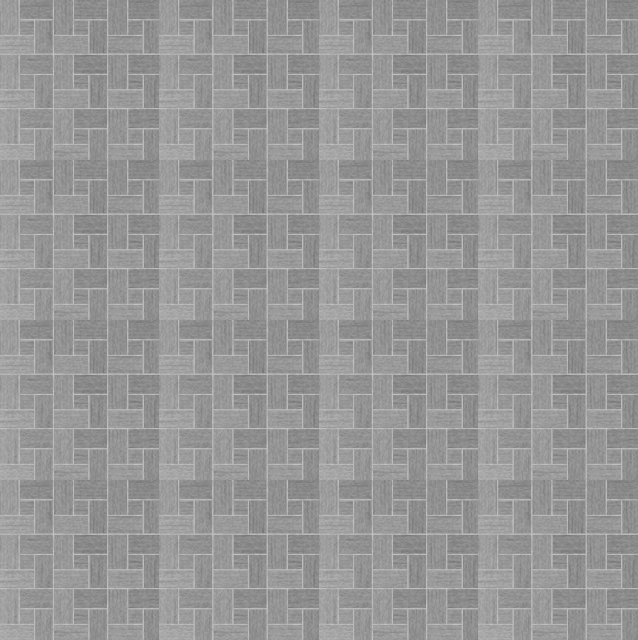
A WebGL 1 fragment shader for this pattern:

```glsl
precision highp float;
// Grey wood parquet: pinwheels of four planks around a square, in repeating panels.

uniform vec2 u_resolution;

const float PANELS = 4.0;               // panels across and down
const float PITCH = 0.3405;             // pinwheel size within a panel
const vec2 CROP = vec2(0.0060, 0.0020); // part of the first pinwheel cut away
const float INNER = 0.37;               // near edge of the centre square
const float OUTER = 0.655;              // far edge of the centre square
const float JOINT = 0.024;              // joint width within a pinwheel
const float TAU = 6.2831853;

float hash(vec2 p) {
  vec3 q = fract(vec3(p.xyx) * 0.1031);
  q += dot(q, q.yzx + 33.33);
  return fract((q.x + q.y) * q.z);
}

// Smooth noise between lattice points, from -0.5 to 0.5.
float streakNoise(vec2 p) {
  vec2 i = floor(p);
  vec2 f = smoothstep(0.0, 1.0, fract(p));
  float low = mix(hash(i), hash(i + vec2(1.0, 0.0)), f.x);
  float high = mix(hash(i + vec2(0.0, 1.0)), hash(i + vec2(1.0, 1.0)), f.x);
  return mix(low, high, f.y) - 0.5;
}

// Grain running along x: long strands, thin dark veins and fine pores.
float woodGrain(vec2 p, float seed) {
  float y = p.y + 0.004 * sin(TAU * (p.x * 0.9 + seed));
  float strands = 0.4 * sin(TAU * (y * 7.0 + seed * 5.0))
                + 0.6 * sin(TAU * (y * 15.0 + seed * 11.0));
  float veins = smoothstep(0.1, 0.5, streakNoise(vec2(p.x * 2.0, y * 28.0) + seed * 90.0));
  float pores = streakNoise(vec2(p.x * 30.0, y * 44.0) + seed * 170.0);
  return 0.017 * strands - 0.050 * (veins - 0.25) + 0.075 * pores;
}

// Signed distance inside a box to its nearest edge.
float insetDistance(vec2 p, vec4 box) {
  vec2 d = min(p - box.xy, box.zw - p);
  return min(d.x, d.y);
}

// Box of the plank under p; y points down.
vec4 plankBox(vec2 p) {
  if (p.x < INNER && p.y < OUTER) return vec4(0.0, 0.0, INNER, OUTER);
  if (p.x >= INNER && p.y < INNER) return vec4(INNER, 0.0, 1.0, INNER);
  if (p.x >= OUTER) return vec4(OUTER, INNER, 1.0, 1.0);
  if (p.y >= OUTER) return vec4(0.0, OUTER, OUTER, 1.0);
  return vec4(INNER, INNER, OUTER, OUTER);
}

// Base grey of a plank, darker towards the upper right.
float plankTone(vec4 box) {
  vec2 middle = 0.5 * (box.xy + box.zw);
  return 0.570 - 0.060 * (middle.x - 0.5) + 0.050 * (middle.y - 0.5);
}

void main() {
  vec2 uv = gl_FragCoord.xy / u_resolution;
  vec2 panel = fract(vec2(uv.x, 1.0 - uv.y) * PANELS);
  vec2 grid = (panel + CROP) / PITCH;
  vec2 cell = floor(grid);
  vec2 p = fract(grid);
  float pixel = PANELS / (PITCH * min(u_resolution.x, u_resolution.y));

  // Plank and its grain direction
  vec4 box = plankBox(p);
  vec2 size = box.zw - box.xy;
  bool upright = size.y > size.x + 0.05;
  vec2 along = upright ? p.yx : p;
  float seed = hash(cell * 7.0 + floor(box.xy * 10.0) + 3.0);

  // Wood, with panel shading that falls off from the left and the bottom
  float grey = plankTone(box) + woodGrain(along, seed);
  grey += 0.020 * (seed - 0.5);
  grey += 0.058 * exp(-3.5 * panel.x) - 0.016;
  grey += 0.024 * (panel.y - 0.5);

  // Pale, worn joints; panel borders have none
  vec2 atBorder = step(cell, vec2(0.5)) * step(box.xy, vec2(0.01));
  float edge = insetDistance(p, box - vec4(atBorder, 0.0, 0.0));
  float joint = 1.0 - smoothstep(-0.5 * pixel, 0.5 * pixel, edge - 0.5 * JOINT);
  float jointGrey = 0.720 + 0.09 * streakNoise(grid * 16.0);
  grey = mix(grey, jointGrey, joint);

  gl_FragColor = vec4(vec3(grey), 1.0);
}
```
